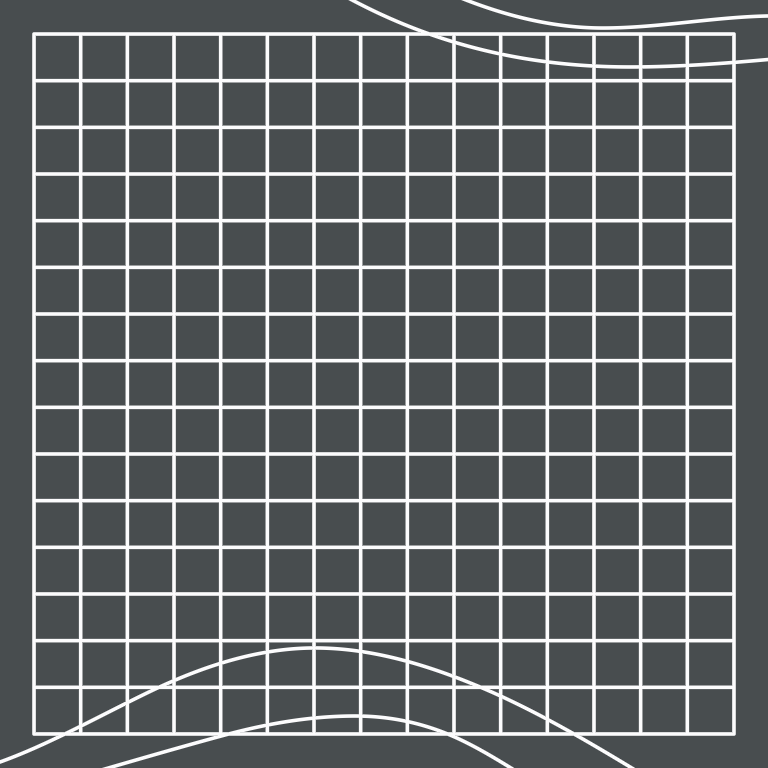
A Shadertoy shader for this background:

```glsl
// Pale square grid on dark slate, crossed by flowing contour curves at top and bottom.

const vec3 SLATE = vec3(0.282, 0.302, 0.311);
const vec3 CHALK = vec3(0.99, 0.988, 0.992);
const float GRID_HALF = 0.4557;     // half the side of the grid
const float GRID_CELLS = 15.0;
const float LINE_HALF = 0.00235;    // half the stroke width

// Distance to a finite grid centred on the canvas, with round line ends.
float gridDistance(vec2 p, float halfSide, float cells) {
    float pitch = 2.0 * halfSide / cells;
    vec2 cell = (p - 0.5 + halfSide) / pitch;
    vec2 nearest = clamp(round(cell), 0.0, cells);
    vec2 d = abs(cell - nearest) * pitch;
    vec2 beyond = max(abs(p - 0.5) - halfSide, 0.0);
    return min(length(vec2(d.x, beyond.y)), length(vec2(d.y, beyond.x)));
}

// Distance to a cubic Hermite arc; each knot holds x, y and slope.
float arcDistance(vec2 p, vec3 a, vec3 b) {
    if (p.x < a.x || p.x > b.x) return 1.0;
    float span = b.x - a.x;
    float t = (p.x - a.x) / span;
    float s = 1.0 - t;
    float rise = b.y - a.y;
    float y = a.y + rise * t * t * (3.0 - 2.0 * t)
            + span * t * s * (a.z * s - b.z * t);
    float slope = 6.0 * t * s * rise / span
                + a.z * s * (1.0 - 3.0 * t) + b.z * t * (3.0 * t - 2.0);
    return abs(p.y - y) / sqrt(1.0 + slope * slope);
}

// Trough made of two arcs.
float troughDistance(vec2 p, vec3 a, vec3 b, vec3 c) {
    return min(arcDistance(p, a, b), arcDistance(p, b, c));
}

// Hill made of four arcs.
float hillDistance(vec2 p, vec3 a, vec3 b, vec3 c, vec3 d, vec3 e) {
    return min(troughDistance(p, a, b, c), troughDistance(p, c, d, e));
}

// Smooth stroke coverage.
float stroke(float d, float halfWidth, float pixel) {
    return clamp(0.5 + (halfWidth - d) / pixel, 0.0, 1.0);
}

void mainImage(out vec4 fragColor, in vec2 fragCoord) {
    vec2 uv = fragCoord / iResolution.xy;
    float pixel = 1.0 / min(iResolution.x, iResolution.y);

    float d = gridDistance(uv, GRID_HALF, GRID_CELLS);

    // Curves sagging from the top edge
    d = min(d, troughDistance(uv, vec3(0.4427, 1.0086, -0.56),
        vec3(0.8203, 0.9128, 0.0), vec3(1.0, 0.9225, 0.09)));
    d = min(d, troughDistance(uv, vec3(0.5938, 1.0052, -0.41),
        vec3(0.7852, 0.9635, 0.0), vec3(1.0, 0.9792, 0.02)));

    // Hills rising from the bottom edge
    d = min(d, hillDistance(uv, vec3(0.0, 0.0078, 0.36),
        vec3(0.1953, 0.0996, 0.48), vec3(0.4102, 0.1563, 0.0),
        vec3(0.625, 0.1055, -0.42), vec3(0.8333, -0.0065, -0.61)));
    d = min(d, hillDistance(uv, vec3(0.1276, -0.0039, 0.29),
        vec3(0.293, 0.043, 0.27), vec3(0.4622, 0.0677, 0.0),
        vec3(0.5859, 0.043, -0.42), vec3(0.6784, -0.0081, -0.62)));

    fragColor = vec4(mix(SLATE, CHALK, stroke(d, LINE_HALF, pixel)), 1.0);
}
```
